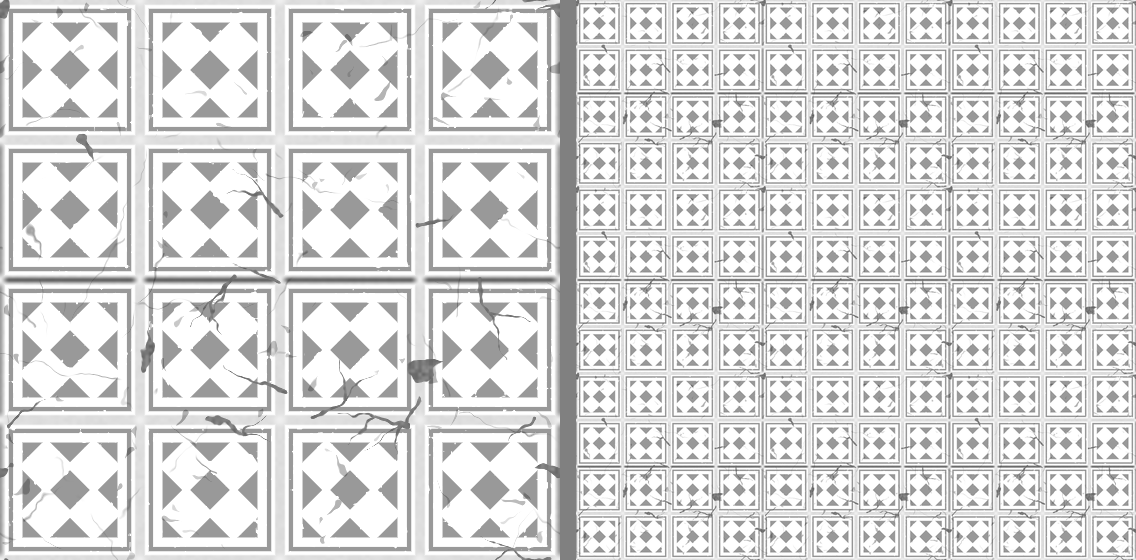
Left, the tile; right, the same tile 3 across and 3 down.
A Shadertoy shader for this pattern:

```glsl
// Four by four marble tiles: a framed panel of grey diamonds, pale joints and one dark seam.
// Folded distance functions draw the tiles; looped tapered strokes on a torus
// add the flecks, veins and cracks, bent by a noise that wraps.

vec2 hash2(vec2 p) {
    vec3 h = fract(p.xyx * vec3(0.1031, 0.1030, 0.0973));
    h += dot(h, h.yzx + 33.33);
    return fract((h.xx + h.yz) * h.zy);
}

// Value noise with a whole number of cells across the canvas
float wrapNoise(vec2 uv, float cells) {
    vec2 p = uv * cells, i = floor(p), f = fract(p);
    f *= f * (3.0 - 2.0 * f);
    vec2 a = mod(i, cells), b = mod(i + 1.0, cells);
    return mix(mix(hash2(a).x, hash2(vec2(b.x, a.y)).x, f.x),
               mix(hash2(vec2(a.x, b.y)).x, hash2(b).x, f.x), f.y);
}

float cover(float dist, float pixel) {
    return clamp(0.5 - dist / pixel, 0.0, 1.0);
}

vec2 torus(vec2 d) {
    return d - round(d);
}

// Signed distance to a stroke that narrows to a point
float taper(vec2 d, float angle, float len, float halfWidth) {
    vec2 dir = vec2(cos(angle), sin(angle));
    float t = clamp(dot(d, dir) / len, 0.0, 1.0);
    return length(d - dir * len * t) - halfWidth * (1.0 - t);
}

// Clean tile and joints
float tileShade(vec2 uv, float pixel, float chipping) {
    vec2 q = abs(fract(uv * 4.0) - 0.5);
    float edge = max(q.x, q.y);
    float tilePixel = pixel * 4.0;

    vec2 cell = abs(q - 0.339 * round(q / 0.339));
    float diamond = (cell.x + cell.y - 0.141) * 0.707;
    float panel = max(diamond, edge - 0.339);
    float frame = abs(edge - 0.422) - 0.0155;
    float shade = mix(1.0, 0.6, cover(min(panel, frame) + chipping, tilePixel));

    // Pale joints, brighter where they cross
    float joint = 0.87 + 0.025 * (wrapNoise(uv, 128.0) - 0.5);
    joint = mix(joint, 0.94, smoothstep(0.07, 0.0, length(0.5 - q)));
    shade = mix(shade, joint, smoothstep(0.457, 0.473, edge));

    // Dark seam across the middle, softer shadow down the side
    float seam = smoothstep(0.034, 0.0, abs(uv.y - 0.5) * 4.0);
    seam *= smoothstep(0.0, 0.07, 0.5 - q.x);
    float side = smoothstep(0.036, 0.0, abs(torus(uv).x) * 4.0);
    side *= smoothstep(0.0, 0.07, 0.5 - q.y);
    return shade * (1.0 - 0.55 * seam) * (1.0 - 0.3 * side);
}

void mainImage(out vec4 fragColor, in vec2 fragCoord) {
    vec2 uv = fragCoord / iResolution.xy;
    float pixel = 1.0 / min(iResolution.x, iResolution.y);

    float grain = wrapNoise(uv, 160.0);
    float patches = wrapNoise(uv, 31.0);
    float chipping = 0.012 * smoothstep(0.72, 0.95, grain) * smoothstep(0.4, 0.7, patches);
    float shade = tileShade(uv, pixel, chipping);

    // Bend the strokes
    vec2 bend = vec2(wrapNoise(uv, 29.0), wrapNoise(uv + 0.37, 29.0)) - 0.5;
    vec2 kink = vec2(wrapNoise(uv, 83.0), wrapNoise(uv + 0.61, 83.0)) - 0.5;
    vec2 bent = uv + 0.024 * bend + 0.007 * kink;

    // Small pale flecks
    float fleck = 0.0;
    for (int i = 0; i < 90; i++) {
        vec2 id = vec2(float(i), 7.0), size = hash2(id + 50.0);
        float d = taper(torus(bent - hash2(id)), 6.283 * hash2(id + 90.0).x,
                        0.008 + 0.025 * size.x, 0.002 + 0.004 * size.y);
        fleck = max(fleck, cover(d, pixel) * (0.1 + 0.2 * size.y));
    }

    // Long thin broken veins
    float vein = 0.0;
    for (int i = 0; i < 26; i++) {
        vec2 id = vec2(float(i), 23.0), size = hash2(id + 31.0);
        float d = taper(torus(bent - hash2(id)), 6.283 * hash2(id + 77.0).x,
                        0.08 + 0.24 * size.x, 0.0018);
        vein = max(vein, cover(d, pixel * 1.5) * (0.15 + 0.25 * size.y));
    }
    vein *= smoothstep(0.25, 0.65, patches);
    shade *= 1.0 - max(fleck, vein);

    // Dark cracks and chips that start at a joint, some of them forked
    float crack = 1.0;
    for (int i = 0; i < 19; i++) {
        vec2 id = vec2(float(i), 41.0), start = hash2(id), size = hash2(id + 63.0);
        vec2 snapped = round(start * 4.0) / 4.0;
        start = i % 2 == 0 ? vec2(start.x, snapped.y) : vec2(snapped.x, start.y);
        float angle = 6.283 * hash2(id + 19.0).x;
        float chip = step(0.72, size.y);
        float len = mix(0.06 + 0.08 * size.x, 0.045, chip);
        float halfWidth = mix(0.0035 + 0.002 * size.y, 0.012, chip);
        vec2 d = torus(bent - start);
        crack = min(crack, taper(d, angle, len, halfWidth));
        if (size.x > 0.55) {
            vec2 fork = d - 0.45 * len * vec2(cos(angle), sin(angle));
            crack = min(crack, taper(fork, angle + 0.9, 0.5 * len, 0.003));
        }
    }
    crack += 0.0015 * (grain - 0.5);
    shade = mix(shade, 0.36 + 0.16 * grain, 0.92 * cover(crack, pixel));

    fragColor = vec4(vec3(shade), 1.0);
}
```
